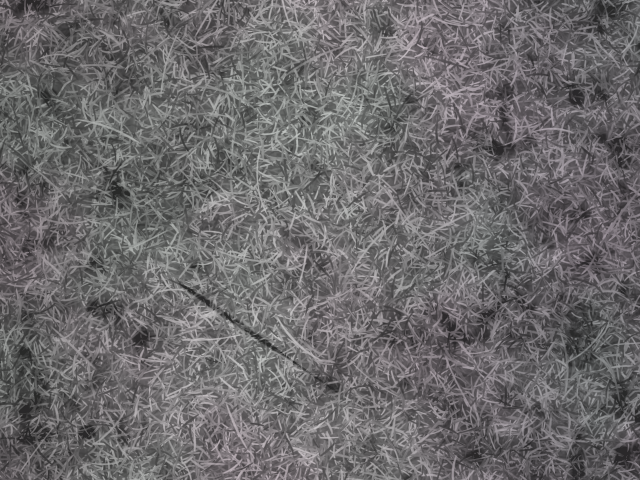
Reproduce this texture procedurally as a Shadertoy shader.

```glsl
// Draws a mat of dry grey grass: fine tangled blades, shaded tufts and a thin dark twig.

#define BLADE_LAYERS 13
#define BLADE_CELL 0.034
#define BLADE_WIDTH 0.0021
#define BLADE_CONTRAST 0.46
#define STEM_CELL 0.09
#define STEM_SHARE 0.22
#define BASE_TONE 0.445
#define BAND_LIGHT 0.115
#define TUFT_SHADE 0.20
#define PIT_SHADE 0.13
#define TINT_GREEN vec3(0.980, 1.000, 0.985)
#define TINT_ROSE vec3(1.035, 0.975, 1.010)

float hash(vec2 p) {
    return fract(sin(dot(p, vec2(127.1, 311.7))) * 43758.5453);
}

float noise(vec2 p) {
    vec2 i = floor(p), f = fract(p);
    f = f * f * (3.0 - 2.0 * f);
    vec2 e = vec2(0.0, 1.0);
    return mix(mix(hash(i), hash(i + e.yx), f.x),
               mix(hash(i + e.xy), hash(i + e.yy), f.x), f.y);
}

float fbm(vec2 p) {
    float sum = 0.0, gain = 0.5;
    for (int i = 0; i < 4; i++) {
        sum += gain * noise(p);
        p = mat2(1.6, 1.2, -1.2, 1.6) * p + 7.3;
        gain *= 0.5;
    }
    return sum / 0.9375;
}

// Lays one curved blade per cell over the tone; share is the part of cells in use.
float layBlades(float tone, vec2 p, float cell, float share, vec2 toneRange, float seed) {
    float soft = max(0.0014, 0.8 / iResolution.y);
    vec2 home = floor(p / cell);
    for (int y = -1; y <= 1; y++)
    for (int x = -1; x <= 1; x++) {
        vec2 id = home + vec2(x, y);
        vec2 key = id + seed * vec2(17.3, 9.7);
        if (hash(key + 5.1) > share) continue;

        vec2 center = (id + vec2(hash(key), hash(key + 1.7))) * cell;
        float reach = cell * mix(0.4, 0.95, hash(key + 2.9));
        vec2 q = p - center;
        if (dot(q, q) > reach * reach) continue;

        // Neighbouring blades lean loosely the same way
        float angle = 6.283 * noise(center * 7.0) + 3.2 * (hash(key + 3.3) - 0.5);
        float c = cos(angle), s = sin(angle);
        q = vec2(c * q.x + s * q.y, c * q.y - s * q.x);
        float along = q.x / reach;
        q.y += (hash(key + 4.6) - 0.5) * 0.5 * reach * (along * along - 0.2);

        float width = BLADE_WIDTH * mix(0.6, 1.2, hash(key + 6.2)) * (1.0 - 0.5 * along * along);
        float cover = 1.0 - smoothstep(max(width - soft, 0.0), width + soft, abs(q.y));
        cover *= 1.0 - smoothstep(0.75, 1.0, abs(along));
        tone = mix(tone, mix(toneRange.x, toneRange.y, hash(key + 8.4)), cover * 0.9);
    }
    return tone;
}

// Dark tapering line from a to b
float twig(vec2 p, vec2 a, vec2 b, float width) {
    vec2 d = b - a;
    float t = clamp(dot(p - a, d) / dot(d, d), 0.0, 1.0);
    float w = width * mix(0.35, 1.0, smoothstep(0.0, 0.25, t) * (1.0 - smoothstep(0.5, 0.75, t)));
    float fade = smoothstep(0.0, 0.1, t) * (1.0 - 0.7 * smoothstep(0.6, 1.0, t));
    return fade * (1.0 - smoothstep(0.3 * w, 1.3 * w, length(p - a - d * t)));
}

void mainImage(out vec4 fragColor, in vec2 fragCoord) {
    vec2 p = fragCoord / iResolution.y;

    // Broad slanted band of light
    float offset = (p.x - 0.47 - 0.27 * p.y + 0.12 * (noise(p * 3.0) - 0.5)) / 0.33;
    float band = exp(-offset * offset);

    // Tufts and the pits between them
    float tuft = fbm(p * 17.0 + 3.0) - 0.5;
    float pit = smoothstep(0.56, 0.82, fbm(p * 20.0 + 31.0));

    // Tangled blades, then a few long pale stems
    float blades = -0.15;
    vec2 range = vec2(-0.5, 0.5) * BLADE_CONTRAST;
    for (int i = 0; i < BLADE_LAYERS; i++) {
        float layer = float(i);
        vec2 shift = vec2(0.37, 0.61) * layer * BLADE_CELL;
        blades = layBlades(blades, p + shift, BLADE_CELL, 1.0, range, layer + 1.0);
    }
    blades = layBlades(blades, p, STEM_CELL, STEM_SHARE, vec2(0.08, 0.26), 23.0);

    float tone = BASE_TONE + BAND_LIGHT * (band - 0.25)
               + TUFT_SHADE * tuft * mix(1.2, 0.8, band)
               - PIT_SHADE * pit * mix(1.3, 0.7, band)
               + blades * mix(0.85, 1.05, band);
    tone += 0.05 * (noise(p * 230.0) - 0.5);

    // Fallen twig and one dark hollow
    tone -= 0.24 * twig(p, vec2(0.36, 0.42), vec2(0.70, 0.185), 0.007);
    float hollow = length((p - vec2(0.18, 0.10)) * vec2(0.8, 1.1)) + 0.012 * tuft;
    tone -= 0.22 * (1.0 - smoothstep(0.009, 0.019, hollow));

    vec3 tint = mix(TINT_GREEN, TINT_ROSE, smoothstep(0.2, 0.8, fbm(p * 4.0 + 11.0)));
    tint.b += 0.02 * smoothstep(0.7, 1.2, p.x);
    fragColor = vec4(clamp(tone, 0.16, 0.86) * tint, 1.0);
}
```
